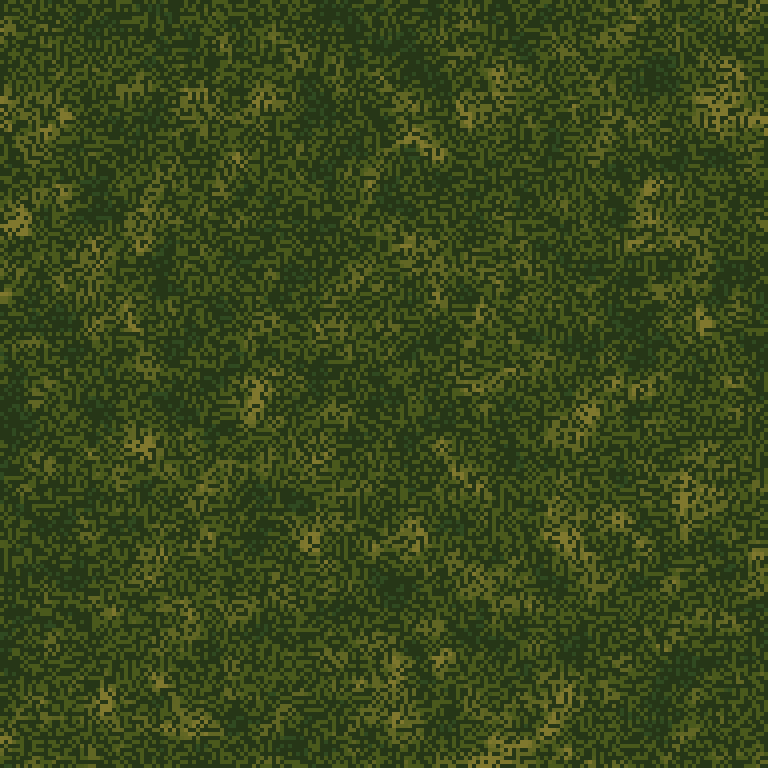
This texture is drawn by a Shadertoy shader. Its source:

```glsl
// Mossy ground: a fine dithered grid of dark and green cells with small olive and gold patches.

float hash(vec2 p) {
    vec3 q = fract(p.xyx * 0.1031);
    q += dot(q, q.yzx + 33.33);
    return fract((q.x + q.y) * q.z);
}

// Cellular noise: random levels of jittered points, blended by distance.
float softCells(vec2 p) {
    vec2 base = floor(p);
    float level = 0.0, total = 0.0;
    for (int y = -1; y <= 1; y++)
    for (int x = -1; x <= 1; x++) {
        vec2 cell = base + vec2(x, y);
        vec2 toPoint = cell + vec2(hash(cell + 17.0), hash(cell + 61.0)) - p;
        float weight = exp(-6.0 * dot(toPoint, toPoint));
        level += weight * hash(cell + 139.0);
        total += weight;
    }
    return level / total;
}

// High-passed white noise, so neighbouring cells tend to alternate.
float ditherNoise(vec2 cell) {
    float value = hash(cell);
    for (int y = -1; y <= 1; y++)
    for (int x = -1; x <= 1; x++) {
        int steps = abs(x) + abs(y);
        if (steps > 0) value -= hash(cell + vec2(x, y)) * (steps == 1 ? 0.17 : 0.08);
    }
    return value;
}

vec3 mossColor(vec2 uv) {
    vec2 cell = floor(uv * 192.0);
    vec2 center = (cell + 0.5) / 192.0;

    // Patches of growth at three sizes, mostly small
    float growth = 0.22 * softCells(center * 11.0)
                 + 0.40 * softCells(center * 27.0 + 40.0)
                 + 0.38 * softCells(center * 55.0 + 90.0);

    // Leaf colour warms as growth rises, with a little scatter per cell
    float warmth = growth + 0.08 * (hash(cell + 271.0) - 0.5);
    vec3 leaf = mix(vec3(0.19, 0.29, 0.13), vec3(0.29, 0.35, 0.11), smoothstep(0.30, 0.33, warmth));
    leaf = mix(leaf, vec3(0.38, 0.40, 0.14), smoothstep(0.60, 0.63, warmth));
    leaf = mix(leaf, vec3(0.50, 0.47, 0.18), smoothstep(0.75, 0.79, warmth));

    // Denser growth lights more cells
    bool lit = ditherNoise(cell) + 0.7 * (growth - 0.5) > 0.045;
    return lit ? leaf : vec3(0.15, 0.21, 0.09);
}

void mainImage(out vec4 fragColor, in vec2 fragCoord) {
    // Four samples per pixel smooth the cell edges
    vec3 color = vec3(0.0);
    for (int i = 0; i < 4; i++) {
        vec2 offset = vec2(i % 2, i / 2) * 0.5 - 0.25;
        color += mossColor((fragCoord + offset) / iResolution.y) * 0.25;
    }
    fragColor = vec4(color, 1.0);
}
```
